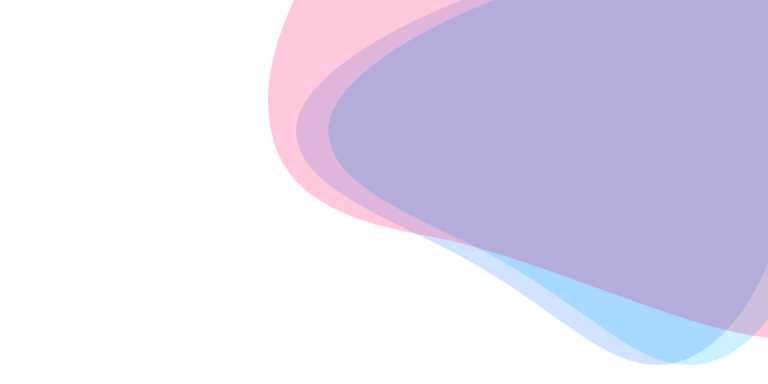
Write a Shadertoy shader that draws this background.

```glsl
// Draws three translucent pastel blobs overlapping in the upper right of a white canvas.

const int STEPS = 20; // line pieces per curve

const vec3 WHITE = vec3(1.0);
const vec3 PINK = vec3(1.0, 0.79, 0.86);
const vec3 LAVENDER = vec3(0.82, 0.89, 1.0);
const vec3 LAVENDER_ON_PINK = vec3(0.88, 0.90, 1.0);
const vec3 CYAN = vec3(0.80, 0.95, 1.0);

const vec2 FAR_CORNER = vec2(2.35, 1.26); // off-canvas point that closes each outline
const vec2 CYAN_SHIFT = vec2(0.084, 0.0);

// Outline state: x = squared distance, y = inside sign (-1 when inside).
vec2 addLine(vec2 state, vec2 p, vec2 a, vec2 b) {
    vec2 edge = b - a;
    vec2 toP = p - a;
    vec2 gap = toP - edge * clamp(dot(toP, edge) / dot(edge, edge), 0.0, 1.0);
    bool spans = (a.y > p.y) != (b.y > p.y);
    if (spans && toP.x < edge.x * toP.y / edge.y) state.y = -state.y;
    return vec2(min(state.x, dot(gap, gap)), state.y);
}

vec2 bezier(vec2 a, vec2 b, vec2 c, vec2 d, float t) {
    float s = 1.0 - t;
    return s * s * (s * a + 3.0 * t * b) + t * t * (3.0 * s * c + t * d);
}

vec2 addCurve(vec2 state, vec2 p, vec2 a, vec2 b, vec2 c, vec2 d) {
    vec2 from = a;
    for (int i = 1; i <= STEPS; i++) {
        vec2 to = bezier(a, b, c, d, float(i) / float(STEPS));
        state = addLine(state, p, from, to);
        from = to;
    }
    return state;
}

// Joins the outline's end to its start outside the canvas.
float closeOutline(vec2 state, vec2 p, vec2 start, vec2 end) {
    state = addLine(state, p, end, FAR_CORNER);
    state = addLine(state, p, FAR_CORNER, start);
    return state.y * sqrt(state.x);
}

// Wide blob with a round left side and a long sloping base.
float pinkBlob(vec2 p) {
    vec2 top = vec2(0.766, 1.0);
    vec2 left = vec2(0.698, 0.740);
    vec2 base = vec2(1.083, 0.391);
    vec2 right = vec2(2.0, 0.120);
    vec2 s = vec2(1e3, 1.0);
    s = addCurve(s, p, top, vec2(0.729, 0.922), vec2(0.698, 0.828), left);
    s = addCurve(s, p, left, vec2(0.698, 0.542), vec2(0.8125, 0.443), base);
    s = addCurve(s, p, base, vec2(1.380, 0.344), vec2(1.758, 0.146), right);
    return closeOutline(s, p, top, right);
}

// Swooping blob with a pointed left side and a low rounded lobe.
float swoopBlob(vec2 p) {
    vec2 top = vec2(1.203, 1.0);
    vec2 left = vec2(0.771, 0.661);
    vec2 base = vec2(1.083, 0.391);
    vec2 lobe = vec2(1.714, 0.0495);
    vec2 right = vec2(2.0, 0.315);
    vec2 s = vec2(1e3, 1.0);
    s = addCurve(s, p, top, vec2(0.964, 0.906), vec2(0.771, 0.776), left);
    s = addCurve(s, p, left, vec2(0.771, 0.536), vec2(0.9375, 0.464), base);
    s = addCurve(s, p, base, vec2(1.419, 0.240), vec2(1.542, 0.0495), lobe);
    s = addCurve(s, p, lobe, vec2(1.828, 0.0495), vec2(1.9375, 0.161), right);
    return closeOutline(s, p, top, right);
}

// Smooth coverage of a shape across one pixel.
float coverage(float dist, float pixel) {
    return clamp(0.5 - dist / pixel, 0.0, 1.0);
}

void mainImage(out vec4 fragColor, in vec2 fragCoord) {
    // Canvas spans 2 units across and 1 unit up.
    vec2 p = fragCoord / iResolution.xy * vec2(2.0, 1.0);
    float pixel = 1.0 / iResolution.y;

    float pink = coverage(pinkBlob(p), pixel);
    float lavender = coverage(swoopBlob(p), pixel);
    float cyan = coverage(swoopBlob(p - CYAN_SHIFT), pixel);

    // Multiply the tints; lavender turns warmer over pink.
    vec3 color = mix(WHITE, PINK, pink);
    color *= mix(WHITE, mix(LAVENDER, LAVENDER_ON_PINK, pink), lavender);
    color *= mix(WHITE, CYAN, cyan);

    fragColor = vec4(color, 1.0);
}
```
